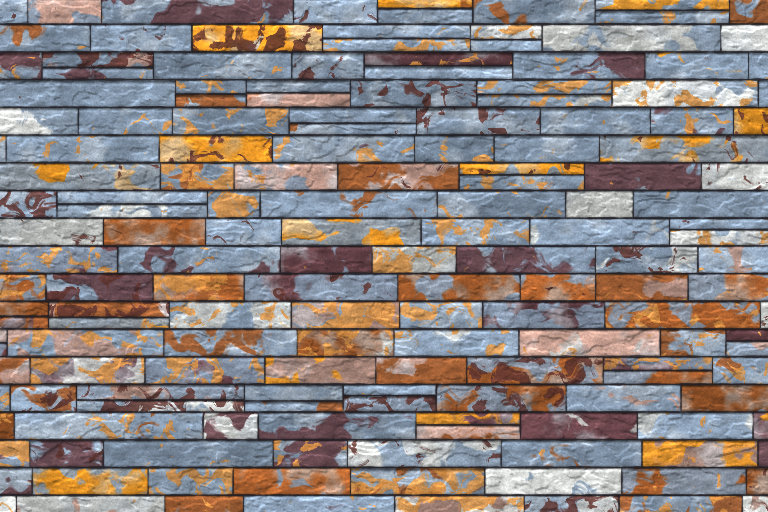
A WebGL 2 fragment shader for this texture:

```glsl
#version 300 es
precision highp float;
// Stacked ledger-stone wall: split slate strips with gold, rust and maroon stains.
uniform vec2 u_resolution;
out vec4 outColor;

float hash(vec2 p) {
  vec3 q = fract(p.xyx * 0.1031);
  q += dot(q, q.yzx + 33.33);
  return fract((q.x + q.y) * q.z);
}

float noise(vec2 p) {
  vec2 i = floor(p), f = fract(p);
  f = f * f * (3.0 - 2.0 * f);
  return mix(mix(hash(i), hash(i + vec2(1, 0)), f.x),
             mix(hash(i + vec2(0, 1)), hash(i + vec2(1, 1)), f.x), f.y);
}

float fbm(vec2 p) {
  float sum = 0.0, amp = 0.52;
  for (int i = 0; i < 5; i++) {
    sum += amp * noise(p);
    p = mat2(1.6, 1.2, -1.2, 1.6) * p + 7.3;
    amp *= 0.5;
  }
  return sum;
}

// Stepped cleft surface of split slate
float cleft(vec2 p) {
  float t = fbm(p * vec2(0.55, 1.0)) * 6.0;
  return floor(t) + smoothstep(0.0, 0.3, fract(t)) + 1.6 * fbm(p * vec2(2.5, 4.0));
}

// Irregular upright joint near whole number i
float joint(float i, float row) {
  return i + 0.66 * (hash(vec2(i + 40.0, row + 3.0)) - 0.5);
}

// Mineral colours; rusty courses favour the warm end
vec3 mineral(float k, float rusty) {
  vec3 slate = vec3(0.51, 0.58, 0.66), pale = vec3(0.76, 0.77, 0.76);
  vec3 gold = vec3(0.89, 0.58, 0.16), rust = vec3(0.60, 0.34, 0.17);
  vec3 maroon = vec3(0.38, 0.25, 0.27), rose = vec3(0.70, 0.56, 0.51);
  if (k < mix(0.60, 0.38, rusty)) return slate;
  if (k < mix(0.74, 0.51, rusty)) return pale;
  if (k < mix(0.87, 0.55, rusty)) return gold;
  if (k < mix(0.91, 0.71, rusty)) return rust;
  if (k < mix(0.93, 0.86, rusty)) return maroon;
  return rose;
}

void main() {
  // Courses count down from the top; one unit is one course height
  vec2 p = gl_FragCoord.xy / u_resolution.y;
  vec2 s = vec2(p.x, 1.0 - p.y) * 18.48 + vec2(0.0, 0.13);
  float px = 18.48 / u_resolution.y;
  float row = floor(s.y), y = fract(s.y);
  float rusty = step(8.5, row);

  // Stone between two jittered joints
  float len = 4.3, u = s.x / len + 9.0 * hash(vec2(row, 17.0));
  float i = floor(u);
  if (u < joint(i, row)) i -= 1.0;
  else if (u >= joint(i + 1.0, row)) i += 1.0;
  float side = min(u - joint(i, row), joint(i + 1.0, row) - u) * len;

  // Some stones are two thin strips
  vec2 id = vec2(i + 5.0, row * 2.0 + 11.0);
  float top = 0.0, bottom = 1.0;
  if (hash(id + 71.0) > 0.86) {
    float cut = mix(0.4, 0.6, hash(id + 31.0));
    if (y < cut) bottom = cut;
    else { top = cut; id.y += 1.0; }
  }
  float above = y - top, below = bottom - y;
  vec2 q = s + 60.0 * vec2(hash(id + 2.0), hash(id + 9.0));

  // Base mineral, broad stain, then small crusts
  float k = hash(id + 13.0);
  vec3 col = mineral(k, rusty);
  col *= mix(0.86, 1.16, hash(id + 23.0));
  col = mix(col, vec3(0.72, 0.75, 0.78), 0.55 * smoothstep(0.48, 0.72, fbm(q * 0.9 + 20.0)));
  vec2 warp = q + 0.7 * vec2(noise(q * 2.0), noise(q * 2.0 + 9.0));
  float stain = fbm(warp * vec2(0.8, 1.2));
  float level = mix(0.84, 0.42, hash(id + 37.0)) - 0.06 * rusty;
  vec3 stainColor = mineral(fract(k + 0.3 + 0.5 * hash(id + 43.0)), 1.0);
  col = mix(col, stainColor, 0.9 * smoothstep(level - 0.03, level + 0.04, stain));
  float crust = fbm(warp * vec2(2.2, 2.8) + 31.0);
  float crustLevel = mix(0.90, 0.54, hash(id + 53.0)) - 0.05 * rusty;
  vec3 crustColor = mix(vec3(0.83, 0.56, 0.27), vec3(0.36, 0.20, 0.18), step(0.55, hash(id + 59.0)));
  col = mix(col, crustColor, 0.85 * smoothstep(crustLevel - 0.03, crustLevel + 0.05, crust));

  // Mottling, cleft relief and grain
  col *= 0.78 + 0.44 * fbm(q * vec2(2.0, 3.5) + 5.0);
  float relief = cleft(q) - cleft(q - vec2(0.04, 0.07));
  col *= 1.0 + clamp(relief * 0.28, -0.32, 0.26);
  col *= 0.93 + 0.14 * noise(q * 22.0);

  // Lit top arris, shaded foot, and shadow from the course above
  float chip = 0.05 * (fbm(s * 3.0) - 0.5);
  float shadow = 0.05 + 0.13 * hash(id + 67.0) * hash(vec2(row, 29.0));
  col *= 1.0 + 0.14 * exp(-abs(above - shadow - 0.06) * 25.0);
  col *= mix(0.55, 1.0, smoothstep(shadow * 0.4, shadow + 0.03, above + chip));
  col *= mix(0.78, 1.0, smoothstep(0.0, 0.14, below + chip));
  col *= mix(0.84, 1.0, smoothstep(0.0, 0.10, side + chip));

  // Dark open joints
  float bed = min(above, below) + chip - 0.032;
  float gap = min(bed, side + chip - 0.022);
  col = mix(vec3(0.13, 0.12, 0.14), col, mix(0.15, 1.0, smoothstep(-px * 0.6, px * 0.6, gap)));
  outColor = vec4(clamp(col, 0.0, 1.0), 1.0);
}
```
